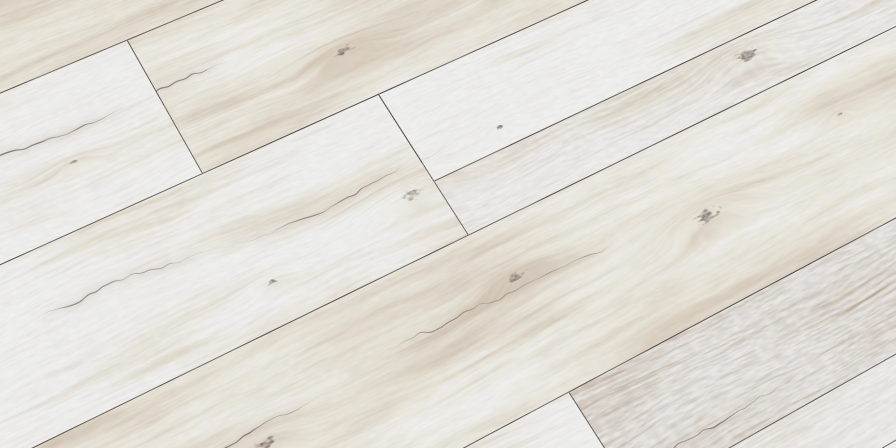
Give the GLSL for this texture, as a Shadertoy shader.

```glsl
const vec3 WHITE = vec3(0.93, 0.93, 0.922);
const vec3 CREAM = vec3(0.907, 0.893, 0.85);
const vec3 TAN = vec3(0.85, 0.81, 0.75);
const vec3 WEATHERED = vec3(0.87, 0.86, 0.845);
const vec3 GRAIN = vec3(0.75, 0.69, 0.63);
const vec3 KNOT = vec3(0.45, 0.40, 0.39);
const vec3 SEAM = vec3(0.30, 0.26, 0.26);

const float ROW_GROWTH = 1.16;   // each row is wider than the one behind
const float ROW_WIDTH = 0.383;   // width of row 0
const float ROW_START = 0.208;
const float SEAM_WIDTH = 0.0023;
const float CRACK_WIDTH = 0.0032;
const float SPLIT_AT = 0.63;     // division of a row into two strips
const float KNOT_SPACING = 0.36;

// Per row, starting at row -1: joint position, warmth on either side of it,
// and whether the boards beyond it are split into strips.
const float JOINT[6] = float[6](9.0, 0.233, 0.71, -9.0, 0.71, 9.0);
const float WARM_LEFT[6] = float[6](0.6, 0.0, 0.06, 0.0, 0.0, 0.0);
const float WARM_RIGHT[6] = float[6](0.0, 0.46, 0.1, 0.52, 0.08, 0.0);
const float SPLIT[6] = float[6](0.0, 0.0, 1.0, 0.0, 1.0, 0.0);

float hash(vec2 p) {
    return fract(sin(dot(p, vec2(127.1, 311.7))) * 43758.5453);
}

float noise(vec2 p) {
    vec2 i = floor(p), f = fract(p);
    f = f * f * (3.0 - 2.0 * f);
    return mix(mix(hash(i), hash(i + vec2(1, 0)), f.x),
               mix(hash(i + vec2(0, 1)), hash(i + vec2(1, 1)), f.x), f.y);
}

float fbm(vec2 p) {
    float sum = 0.0, gain = 0.5;
    for (int i = 0; i < 4; i++) {
        sum += gain * noise(p);
        p = p * 2.03 + 7.3;
        gain *= 0.5;
    }
    return sum / 0.9375;
}

// Smooth coverage of a thin line; scale is field units per canvas height.
float hairline(float offset, float scale, float width) {
    float dist = abs(offset) / scale;
    return clamp((0.5 * width - dist) * iResolution.y + 0.5, 0.0, 1.0);
}

// Returns knot core, surrounding halo and bending of the grain.
vec3 knots(vec2 board, float row) {
    vec3 result = vec3(0.0);
    float cell = floor(board.x / KNOT_SPACING);
    for (float i = -1.0; i <= 1.0; i++) {
        vec2 id = vec2(cell + i, row * 5.0 + 3.0);
        float present = step(0.4, hash(id));
        vec2 centre = vec2((id.x + hash(id + 11.3)) * KNOT_SPACING,
                           0.4 * (row + 0.2 + 0.6 * hash(id + 23.7)));
        float size = mix(0.005, 0.017, pow(hash(id + 41.9), 2.0));
        vec2 d = (board - centre) / size;
        float ragged = 1.1 * (noise(board * vec2(90.0, 190.0)) - 0.5);
        float r = length(d * vec2(0.55, 1.0)) + ragged;
        float core = (1.0 - smoothstep(0.3, 1.0, r)) * (0.35 + 0.65 * noise(board * 200.0));
        float halo = exp(-0.09 * dot(d * vec2(0.4, 1.0), d * vec2(0.4, 1.0)));
        result += present * vec3(core, halo, halo * size * 3.0);
    }
    return result;
}

void mainImage(out vec4 fragColor, in vec2 fragCoord) {
    vec2 p = fragCoord / iResolution.y;
    p.y = 1.0 - p.y;

    // Perspective floor coordinates: across the rows and along the boards
    float depth = (p.y + 0.4 * p.x) / (1.0 - 0.0852 * p.x);
    float across = log(1.0 + (depth - ROW_START) * (ROW_GROWTH - 1.0) / ROW_WIDTH)
                 / log(ROW_GROWTH);
    float along = (p.x - 0.53 * p.y) / (1.0 + 0.154 * p.y);
    float acrossScale = length(vec2(dFdx(across), dFdy(across))) * iResolution.y;
    float alongScale = length(vec2(dFdx(along), dFdy(along))) * iResolution.y;

    // Board identity
    float row = floor(across), inRow = across - row;
    int k = clamp(int(row) + 1, 0, 5);
    float right = step(JOINT[k], along);
    float split = SPLIT[k] * right;
    float lower = split * step(SPLIT_AT, inRow);
    float seed = hash(vec2(row * 3.0 + right, lower + 2.0)) * 40.0;
    float wear = split * mix(step(2.0, row), 0.3, lower);

    // Grain bent by slow drift and by knots
    vec2 board = vec2(along * 0.89, across * 0.4);
    vec3 knot = knots(board, row);
    vec2 g = board + vec2(seed, 0.0);
    g.y += 0.06 * (fbm(g * vec2(1.8, 4.0)) - 0.5) + knot.z;
    float rings = 0.5 + 0.5 * sin(g.y * 420.0 + 6.0 * noise(g * vec2(4.0, 22.0)));
    float streaks = fbm(g * vec2(3.5, 60.0));
    float pores = smoothstep(0.45, 0.95, noise(g * vec2(20.0, 210.0)));
    float speckle = noise(g * vec2(75.0, 240.0)) - 0.5;
    float blotch = fbm(g * vec2(2.6, 10.0) + 19.0);

    // Wood tone
    float warm = mix(WARM_LEFT[k], WARM_RIGHT[k], right) + 1.15 * (blotch - 0.48)
               + 0.6 * (streaks - 0.5) + 0.3 * knot.y;
    vec3 colour = mix(WHITE, CREAM, smoothstep(0.05, 0.5, warm));
    colour = mix(colour, TAN, smoothstep(0.42, 1.0, warm));
    colour = mix(colour, WEATHERED, wear * 0.75);
    float figure = rings * smoothstep(0.3, 0.65, blotch) * 0.14 + pores * 0.17
                 + smoothstep(0.58, 0.85, streaks) * 0.25;
    colour = mix(colour, GRAIN, figure * (0.4 + 0.35 * clamp(warm, 0.0, 1.0) + 1.5 * wear));
    colour += speckle * (0.022 + 0.05 * wear);

    // Cracks that follow the grain, and knots
    float wander = 0.47 + 0.2 * (noise(vec2(along * 1.7 + seed, 4.0)) - 0.5)
                 + 0.035 * (noise(vec2(along * 13.0 + seed, 8.0)) - 0.5)
                 + 0.015 * (noise(vec2(along * 45.0 + seed, 6.0)) - 0.5);
    float open = smoothstep(0.42, 0.85, noise(vec2(along * 3.5 + seed, 13.0))
                 + 0.25 * (1.0 - right) + 0.2 * wear);
    float broken = open * (0.4 + 0.6 * noise(vec2(along * 28.0 + seed, 31.0)));
    float crack = hairline(inRow - wander, acrossScale, CRACK_WIDTH * broken);
    float stain = exp(-abs(inRow - wander) * 34.0) * open;
    colour = mix(colour, GRAIN, 0.28 * stain);
    colour = mix(colour, KNOT, max(0.8 * crack * broken, 0.8 * min(knot.x, 1.0)));

    // Seams between rows, strips and board ends
    float seam = hairline(fract(across + 0.5) - 0.5, acrossScale, SEAM_WIDTH);
    seam = max(seam, split * hairline(inRow - SPLIT_AT, acrossScale, SEAM_WIDTH));
    seam = max(seam, hairline(along - JOINT[k], alongScale, SEAM_WIDTH));
    float strength = 0.7 + 0.3 * noise(vec2(along * 16.0, floor(across + 0.5) * 7.0));
    colour = mix(colour, SEAM, seam * strength);

    fragColor = vec4(colour, 1.0);
}
```
